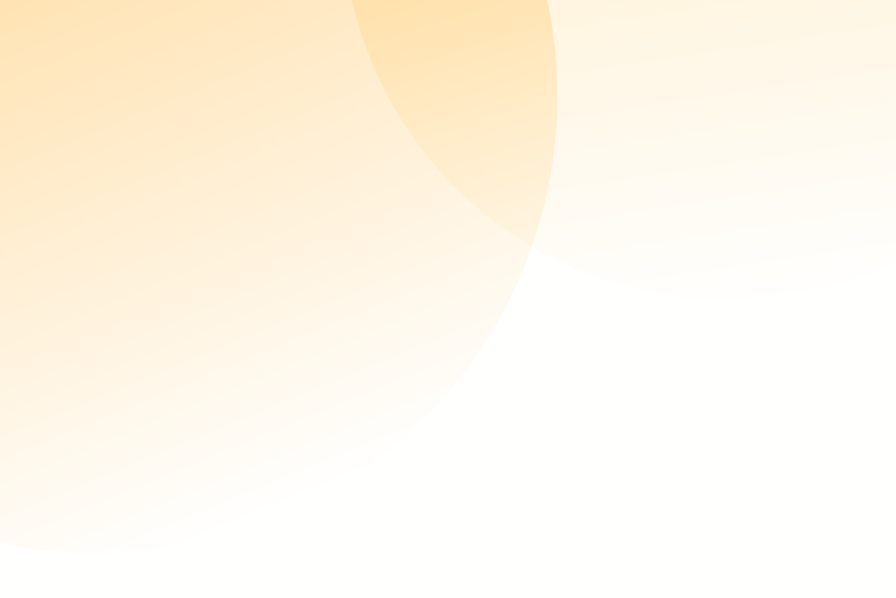
Reproduce this background procedurally as a Shadertoy shader.

```glsl
const vec3 PAPER = vec3(1.0, 1.0, 0.998);

// Large disc on the left; lengths are in canvas heights
const vec2 LEFT_CENTER = vec2(0.166, 0.840);
const float LEFT_RADIUS = 0.766;
const vec3 LEFT_TINT = vec3(1.0, 0.625, 0.0);
const vec2 LEFT_FADE_DIR = vec2(0.38, -0.925);
const float LEFT_FADE_END = 0.97;
const float LEFT_OPACITY = 0.295;

// Paler disc on the upper right
const vec2 RIGHT_CENTER = vec2(1.218, 1.142);
const float RIGHT_RADIUS = 0.645;
const vec3 RIGHT_TINT = vec3(1.0, 0.675, 0.0);
const vec2 RIGHT_FADE_DIR = vec2(0.15, -0.989);
const float RIGHT_FADE_END = 0.71;
const float RIGHT_OPACITY = 0.15;

// Antialiased disc coverage
float discMask(vec2 p, vec2 center, float radius) {
    float edge = 0.75 / iResolution.y;
    return 1.0 - smoothstep(-edge, edge, length(p - center) - radius);
}

// Linear fade measured from the top left corner
float linearFade(vec2 p, vec2 direction, float fadeEnd) {
    float travel = dot(p - vec2(0.0, 1.0), direction);
    return clamp(1.0 - travel / fadeEnd, 0.0, 1.0);
}

void mainImage(out vec4 fragColor, in vec2 fragCoord) {
    vec2 p = fragCoord / iResolution.y;

    float leftAlpha = LEFT_OPACITY
        * discMask(p, LEFT_CENTER, LEFT_RADIUS)
        * linearFade(p, LEFT_FADE_DIR, LEFT_FADE_END);
    float rightAlpha = RIGHT_OPACITY
        * discMask(p, RIGHT_CENTER, RIGHT_RADIUS)
        * linearFade(p, RIGHT_FADE_DIR, RIGHT_FADE_END);

    // Translucent layers deepen where the discs overlap
    vec3 color = mix(PAPER, LEFT_TINT, leftAlpha);
    color = mix(color, RIGHT_TINT, rightAlpha);

    fragColor = vec4(color, 1.0);
}
```
